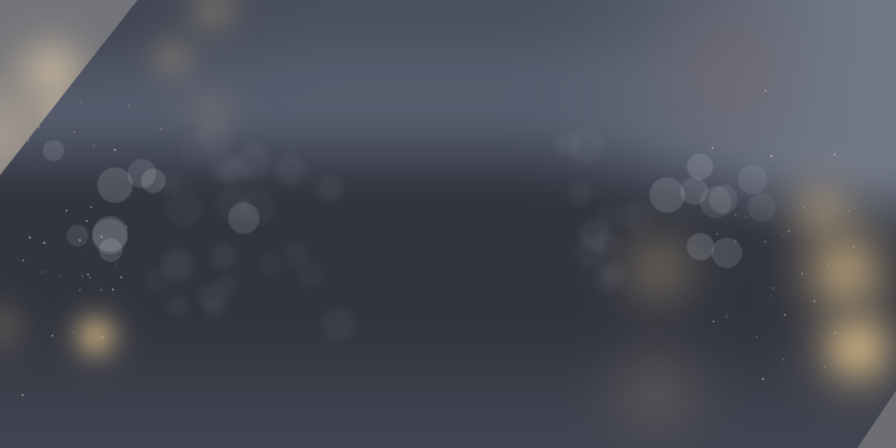
A Shadertoy shader for this background:

```glsl
const vec3 NIGHT = vec3(0.195, 0.205, 0.245);
const vec3 FLOOR_TINT = vec3(0.255, 0.265, 0.315);
const vec3 HAZE = vec3(0.335, 0.36, 0.425);
const vec3 HAZE_BRIGHT = vec3(0.44, 0.465, 0.52);
const vec3 WARM = vec3(0.76, 0.66, 0.49);
const vec3 ROSE = vec3(0.45, 0.39, 0.41);
const vec3 CREAM = vec3(0.76, 0.70, 0.61);
const vec3 PANEL = vec3(0.45, 0.455, 0.475);
const vec3 DISC = vec3(0.62, 0.64, 0.68);
const vec3 SPARK = vec3(0.78, 0.75, 0.67);
const int SOFT_COUNT = 22;
const int CRISP_COUNT = 9;
const int DUST_COUNT = 36;
const float DISC_RADIUS = 0.031;
const float DUST_RADIUS = 0.0022;

vec3 hash3(float n) {
    return fract(sin(n * vec3(12.9898, 78.233, 37.719)) * 43758.5453);
}

float glow(vec2 p, vec2 center, float radius) {
    vec2 d = (p - center) / radius;
    return exp(-dot(d, d));
}

float disc(vec2 p, vec2 center, float radius, float blur) {
    return 1.0 - smoothstep(radius - blur, radius + blur, length(p - center));
}

// Coverage of the half plane on the side the normal points to
float halfPlane(vec2 p, vec2 point, vec2 normal, float px) {
    return smoothstep(-px, px, dot(p - point, normalize(normal)));
}

// Dark room with a hazy band that widens and brightens to the right
vec3 backdrop(vec2 p) {
    float right = smoothstep(1.1, 2.0, p.x);
    float left = smoothstep(0.1, 0.8, p.x);
    float band = smoothstep(0.53, 0.77, p.y + 0.12 * right);
    band *= 1.0 - 0.3 * smoothstep(0.8, 1.0, p.y) * (1.0 - right);
    band *= mix(1.0, mix(0.6, 1.0, left), smoothstep(0.72, 0.95, p.y));
    vec3 col = mix(FLOOR_TINT, NIGHT, smoothstep(0.0, 0.33, p.y));
    return mix(col, mix(HAZE, HAZE_BRIGHT, right), band);
}

// Discs scattered around a center, denser toward the middle
float bokeh(vec2 p, vec2 center, vec2 spread, int count, float seed, float blur) {
    float sum = 0.0;
    for (int i = 0; i < count; i++) {
        vec3 a = hash3(seed + float(i));
        vec3 b = hash3(seed + float(i) + 50.5);
        vec2 pos = center + (a.xy + b.xy - 1.0) * spread;
        float radius = DISC_RADIUS * mix(0.7, 1.3, a.z);
        sum += disc(p, pos, radius, blur) * mix(0.4, 1.0, b.z);
    }
    return min(sum, 1.8);
}

float dust(vec2 p, vec2 center, vec2 spread, float seed, float px) {
    float sum = 0.0;
    for (int i = 0; i < DUST_COUNT; i++) {
        vec3 a = hash3(seed + float(i));
        vec3 b = hash3(seed + float(i) + 70.5);
        vec2 pos = center + (a.xy + b.xy - 1.0) * spread;
        sum += disc(p, pos, DUST_RADIUS * mix(0.6, 1.1, a.z), px) * b.z;
    }
    return min(sum, 1.0);
}

void mainImage(out vec4 fragColor, in vec2 fragCoord) {
    vec2 p = fragCoord / iResolution.y;
    float px = 1.0 / iResolution.y;
    vec3 col = backdrop(p);

    // Faint lights
    col = mix(col, ROSE, 0.4 * glow(p, vec2(1.63, 0.84), 0.13));
    col = mix(col, WARM, 0.22 * glow(p, vec2(0.385, 0.87), 0.055));
    col = mix(col, WARM, 0.25 * glow(p, vec2(0.477, 0.98), 0.06));
    col = mix(col, WARM, 0.13 * glow(p, vec2(0.47, 0.75), 0.06));
    col = mix(col, WARM, 0.27 * glow(p, vec2(1.471, 0.40), 0.09));
    col = mix(col, WARM, 0.15 * glow(p, vec2(1.464, 0.13), 0.10));
    col = mix(col, WARM, 0.18 * glow(p, vec2(0.0, 0.27), 0.06));

    // Strong lights
    col = mix(col, WARM, 0.70 * glow(p, vec2(0.214, 0.25), 0.052));
    col = mix(col, WARM, 0.40 * glow(p, vec2(1.836, 0.53), 0.075));
    col = mix(col, WARM, 0.70 * glow(p, vec2(1.888, 0.395), 0.095));
    col = mix(col, WARM, 0.88 * glow(p, vec2(1.914, 0.222), 0.085));

    // Bokeh clusters
    float soft = bokeh(p, vec2(0.53, 0.50), vec2(0.27, 0.25), SOFT_COUNT, 3.0, 0.014)
               + bokeh(p, vec2(1.38, 0.50), vec2(0.20, 0.25), SOFT_COUNT / 2, 131.0, 0.014);
    float crisp = bokeh(p, vec2(0.36, 0.56), vec2(0.38, 0.23), CRISP_COUNT, 211.0, 0.003)
                + bokeh(p, vec2(1.55, 0.52), vec2(0.26, 0.22), CRISP_COUNT, 307.0, 0.003);
    col = mix(col, DISC, min(0.10 * soft + 0.32 * crisp, 0.6));

    // Corner panels
    vec3 panel = mix(PANEL, CREAM, 0.75 * glow(p, vec2(0.117, 0.84), 0.075));
    panel = mix(panel, CREAM, 0.60 * glow(p, vec2(0.135, 0.747), 0.05));
    panel = mix(panel, CREAM, 0.55 * glow(p, vec2(0.0, 0.70), 0.12));
    col = mix(col, panel, halfPlane(p, vec2(0.0, 0.609), vec2(-0.391, 0.307), px));
    col = mix(col, PANEL * 0.95, halfPlane(p, vec2(2.0, 0.128), vec2(0.128, -0.086), px));

    // Sparkling dust
    float sparks = dust(p, vec2(0.20, 0.46), vec2(0.24, 0.40), 401.0, px)
                 + dust(p, vec2(1.76, 0.50), vec2(0.24, 0.38), 503.0, px);
    col = mix(col, SPARK, min(sparks, 1.0) * 0.75);

    fragColor = vec4(col, 1.0);
}
```
